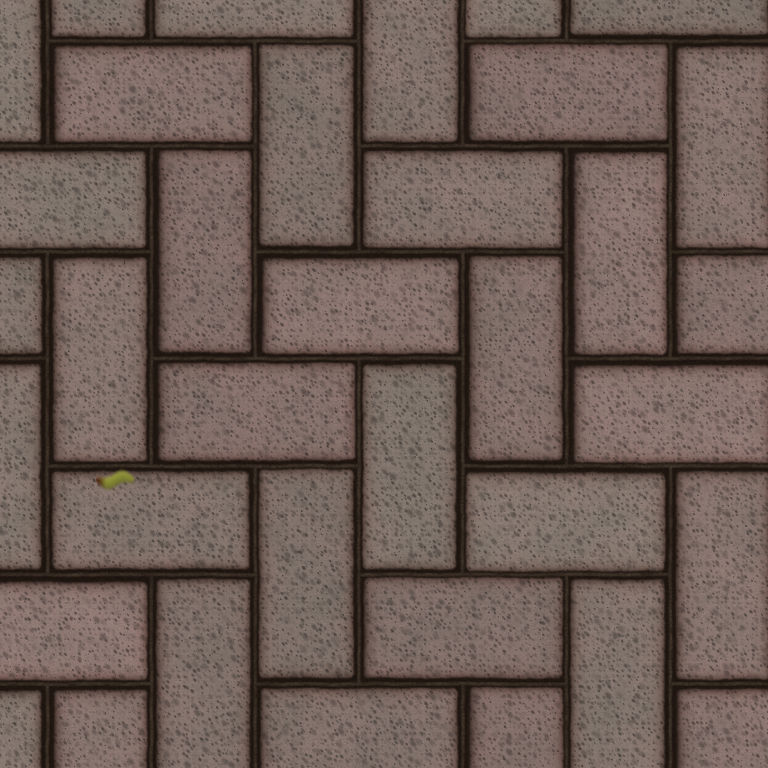
Reproduce this texture procedurally as a three.js fragment shader.

```glsl
// Worn clay pavers in a herringbone weave, with sunken sandy joints and one leaf.
// A diagonal period of four cells pairs them into 2:1 bricks; rounded box distances
// shape the edges, cellular noise pits the faces and layered sines vary the tone.
#define CELL_SIZE vec2(0.1352, 0.1361)
#define GRID_ORIGIN vec2(0.0618, 0.0534)
#define ROW_STRETCH 0.004
#define JOINT_HALF 0.043
#define EDGE_WOBBLE 0.008
#define PIT_DENSITY 21.0
#define PIT_DEPTH 0.42
#define BRICK_PINK vec3(0.555, 0.466, 0.445)
#define BRICK_GREY vec3(0.520, 0.473, 0.438)
#define JOINT_DARK vec3(0.115, 0.080, 0.060)
#define JOINT_SAND vec3(0.235, 0.195, 0.155)
#define LEAF_POS vec2(0.150, 0.375)

varying vec2 vUv;

float hash(vec2 p) {
  return fract(sin(dot(p, vec2(127.1, 311.7))) * 43758.54);
}

vec2 hash2(vec2 p) {
  return vec2(hash(p), hash(p + 37.3));
}

// Layered sines, roughly -1 to 1
float waves(vec2 p) {
  float sum = 0.0, amp = 0.5;
  for (int i = 0; i < 4; i++) {
    sum += amp * sin(p.x + 1.7 * sin(p.y * 0.8)) * cos(p.y + 1.3 * sin(p.x * 0.7));
    p = mat2(1.5, 1.1, -1.1, 1.5) * p + 4.7;
    amp *= 0.6;
  }
  return sum;
}

// Cellular pits, drawn out along one diagonal
float pits(vec2 p) {
  vec2 cell = floor(p), f = fract(p);
  float dark = 0.0;
  for (int y = -1; y <= 1; y++) {
    for (int x = -1; x <= 1; x++) {
      vec2 o = vec2(float(x), float(y));
      vec2 r = o + 0.15 + 0.7 * hash2(cell + o) - f;
      r = vec2(0.6 * (r.x + r.y), 0.95 * (r.y - r.x));
      float size = mix(0.2, 0.65, hash(cell + o + 71.9));
      float depth = hash(cell + o + 13.1);
      dark = max(dark, depth * (1.0 - smoothstep(0.2 * size, size, length(r))));
    }
  }
  return dark;
}

float roundBox(vec2 p, vec2 halfSize, float radius) {
  vec2 q = abs(p) - halfSize + radius;
  return length(max(q, 0.0)) + min(max(q.x, q.y), 0.0) - radius;
}

void main() {
  // Grid space: x right, y down, rows growing slightly toward the bottom
  vec2 grid = (vec2(vUv.x, 1.0 - vUv.y) - GRID_ORIGIN) / CELL_SIZE;
  grid.y *= 1.0 - ROW_STRETCH * grid.y;
  vec2 p = grid + EDGE_WOBBLE * vec2(waves(grid * 7.0), waves(grid * 7.0 + 31.0));

  // Herringbone: phases 0-1 lie flat, phases 2-3 stand upright
  vec2 cell = floor(p);
  float phase = mod(cell.x + cell.y, 4.0);
  bool flat_ = phase < 1.5;
  vec2 size = flat_ ? vec2(2.0, 1.0) : vec2(1.0, 2.0);
  float second = mod(phase, 2.0);
  vec2 id = cell - second * (flat_ ? vec2(1.0, 0.0) : vec2(0.0, 1.0));
  vec2 local = p - id - 0.5 * size;
  vec2 rnd = hash2(id + 5.0);

  // Each brick is laid a little off its slot
  float seam = -roundBox(local, 0.5 * size, 0.0);
  vec2 laid = local - 0.028 * (rnd - 0.5);
  float gap = JOINT_HALF + 0.012 * (hash(id + 19.0) - 0.5);
  float edge = roundBox(laid, 0.5 * size - gap, 0.05);
  edge += 0.006 * waves(grid * 24.0);

  // Face: brick tint, soft mottling, pits and grain
  float mottle = waves(grid * 4.3 + rnd * 20.0);
  vec3 face = mix(BRICK_GREY, BRICK_PINK, clamp(rnd.x + 0.35 * mottle, 0.0, 1.0));
  face *= 0.965 + 0.07 * rnd.y + 0.04 * mottle;
  float pitting = max(pits(grid * PIT_DENSITY), 0.7 * pits(grid * PIT_DENSITY * 0.55 + 9.0));
  face *= 1.0 - PIT_DEPTH * pitting;
  face *= 0.98 + 0.08 * (hash(floor(grid * 75.0)) - 0.5);

  // Worn reddish rim and grime, heavier on the left and top of some bricks
  float inside = max(-edge, 0.0);
  face *= mix(vec3(1.0), vec3(0.90, 0.80, 0.77), exp(-inside * 16.0));
  vec2 nearSide = laid + 0.5 * size - gap;
  float grime = 0.6 * exp(-inside * 40.0);
  grime += 0.65 * rnd.x * exp(-max(nearSide.x, 0.0) * 19.0);
  grime += 0.40 * rnd.y * exp(-max(nearSide.y, 0.0) * 24.0);
  face = mix(face, JOINT_DARK, min(grime, 0.9));

  // Joint: pale sand along the middle, dark crevices beside it
  float sand = (1.0 - smoothstep(0.004, 0.027, seam)) * (0.75 + 0.35 * waves(grid * 13.0));
  vec3 joint = mix(JOINT_DARK, JOINT_SAND, clamp(sand, 0.0, 1.0));
  joint *= 0.9 + 0.25 * hash(floor(grid * 60.0));
  vec3 color = mix(face, joint, smoothstep(-0.014, 0.014, edge));

  // Fallen leaf: bent, tapered, brown at the stalk
  vec2 leaf = (vUv - LEAF_POS) / 0.025;
  leaf.y -= 0.10 * leaf.x + 0.13 * sin(leaf.x * 4.0);
  float blade = abs(leaf.y) - 0.33 * sqrt(max(1.0 - leaf.x * leaf.x, 0.0));
  float shade = 1.0 - smoothstep(-0.1, 0.25, blade + 0.08);
  shade *= 1.0 - smoothstep(0.95, 1.1, abs(leaf.x));
  vec3 leafColor = mix(vec3(0.36, 0.19, 0.08), vec3(0.60, 0.61, 0.24), smoothstep(-0.95, -0.4, leaf.x));
  leafColor *= 0.85 + 0.5 * leaf.y;
  gl_FragColor = vec4(mix(color, leafColor, shade), 1.0);
}
```
